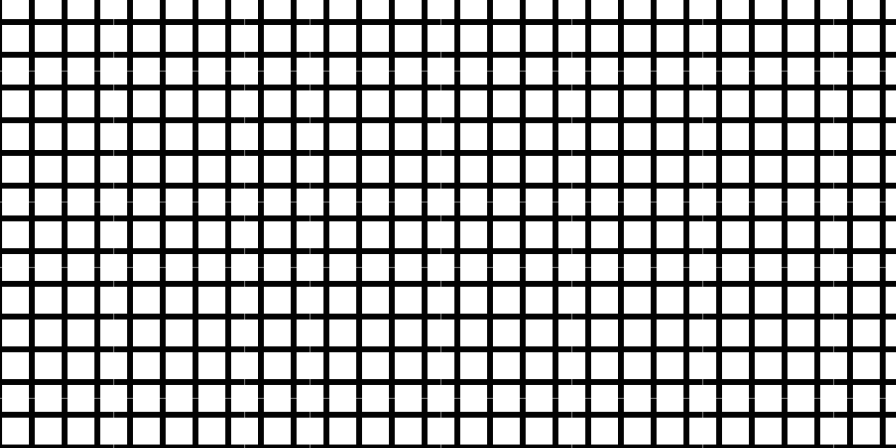
Write a Shadertoy shader that draws this pattern.

```glsl
// Black square grid on white, with faint hairline seams between two-by-two tiles.

#define PERIOD 0.07305            // cell size, in canvas heights
#define LINE_WIDTH 0.0131         // bar thickness, in canvas heights
#define FIRST_LINE vec2(0.0711, 0.0492) // first bar centres from left and top
#define TILE_CELLS 2.0            // cells per tile side
#define SEAM_START vec2(0.5, -0.5) // first seam, in cells after the first bar
#define SEAM_WIDTH 0.0026
#define SEAM_STRENGTH 0.45
#define SEAM_BEAT 0.46            // drift of seam visibility from tile to tile
#define SEAM_PHASE 0.64
#define INK vec3(0.008)
#define PAPER vec3(1.0)

// Antialiased coverage of a band, given the distance to its centre line
vec2 band(vec2 dist, float width, float pixel) {
    return clamp((0.5 * width - dist) / pixel + 0.5, 0.0, 1.0)
         * min(1.0, width / pixel);
}

// Distance to the nearest bar centre on each axis
vec2 barDistance(vec2 cell) {
    return abs(cell - round(cell)) * PERIOD;
}

// Seams show only on some tile edges, following a slow beat
vec2 seamCoverage(vec2 cell, float pixel) {
    vec2 tile = (cell - SEAM_START) / TILE_CELLS;
    vec2 index = round(tile);
    vec2 dist = abs(tile - index) * TILE_CELLS * PERIOD;
    vec2 shown = 1.0 - step(0.5, fract(index * SEAM_BEAT + SEAM_PHASE));
    return band(dist, SEAM_WIDTH, pixel) * shown;
}

void mainImage(out vec4 fragColor, in vec2 fragCoord) {
    float pixel = 1.0 / iResolution.y;
    vec2 fromTopLeft = vec2(fragCoord.x, iResolution.y - fragCoord.y) * pixel;
    vec2 cell = (fromTopLeft - FIRST_LINE) / PERIOD;

    // Crossing bars
    vec2 bars = band(barDistance(cell), LINE_WIDTH, pixel);
    float ink = 1.0 - (1.0 - bars.x) * (1.0 - bars.y);

    // Hairline gaps where tiles meet
    vec2 seams = seamCoverage(cell, pixel);
    ink *= 1.0 - SEAM_STRENGTH * max(seams.x, seams.y);

    fragColor = vec4(mix(PAPER, INK, ink), 1.0);
}
```
